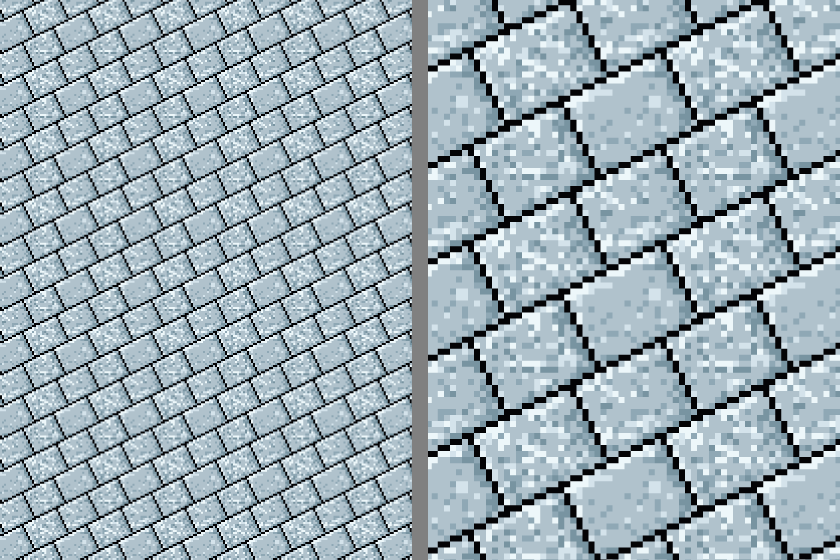
Left, the full canvas; right, a detail of the centre.
A Shadertoy shader for this texture:

```glsl
// Slanted stone paving in chunky cells: one brick course of four lengths climbs
// one cell per two across, and each lower course is the same one shifted along.
// Every stone has a lit top-left rim, a shaded bottom-right rim and sparse specks.

const float TILES_ACROSS = 6.41;   // square repeats over the canvas width
const float TILE = 32.0;           // cells per repeat
const float COURSE = 16.0;         // vertical cells per course
const float COURSE_START = 4.64;   // vertical offset of the courses
const float PERIOD = 64.0;         // length of the four-stone sequence
const float PERIOD_START = 47.53;  // offset of the sequence
const float COURSE_SHIFT = 25.6;   // slide between neighbouring courses
const float CELL_STEP = 0.8;       // course length covered by one cell across
const vec4 STONE_ENDS = vec4(15.4, 32.2, 49.0, 64.0);
const vec4 ROUGHNESS = vec4(0.88, 0.64, 0.90, 0.80);
const float SPECK_LEVEL = 0.5;     // tone beyond which a cell is lit or shaded
const float STRONG_LEVEL = 0.72;   // tone beyond which it is strongly so
const float RIM_LIGHT = 0.72;
const float RIM_SHADE = 0.80;
const float DASH_SHARE = 0.15;     // share of specks that are two cells wide
const float FILTER_WIDTH = 0.85;   // antialiasing footprint
const int SAMPLES = 4;             // antialiasing grid per side

const vec3 JOINT = vec3(0.01, 0.01, 0.02);
const vec3 DEEP = vec3(0.47, 0.58, 0.63);
const vec3 SHADE = vec3(0.56, 0.66, 0.71);
const vec3 STONE = vec3(0.69, 0.76, 0.80);
const vec3 PALE = vec3(0.83, 0.89, 0.92);
const vec3 LIGHT = vec3(0.93, 0.97, 0.98);

float hash(vec2 p) {
    vec3 q = fract(vec3(p.xyx) * 0.1031);
    q += dot(q, q.yzx + 33.33);
    return fract((q.x + q.y) * q.z);
}

// Signed grain, partly drawn out into short horizontal dashes
float grain(vec2 cell) {
    vec2 dash = vec2(floor(cell.x * 0.5), cell.y);
    bool wide = hash(dash + 91.0) < DASH_SHARE;
    return 2.0 * hash(wide ? dash + 53.0 : cell + 7.0) - 1.0;
}

// Plain stone, with two steps of light and two of shade
vec3 stoneColor(float tone) {
    float strength = abs(tone);
    if (strength < SPECK_LEVEL) return STONE;
    if (strength < STRONG_LEVEL) return tone > 0.0 ? PALE : SHADE;
    return tone > 0.0 ? LIGHT : DEEP;
}

vec3 paving(vec2 position) {
    vec2 cell = floor(position);
    vec2 p = cell + 0.5;

    // Course number and position along it
    float height = (p.y - 0.5 * p.x + COURSE_START) / COURSE;
    float course = floor(height);
    float along = (2.0 * p.x + p.y) / 2.5;
    along = mod(along + COURSE_SHIFT * course - PERIOD_START, PERIOD);

    // Find the stone within the sequence
    float start = 0.0, end = STONE_ENDS.x, roughness = ROUGHNESS.x;
    for (int i = 1; i < 4; i++) {
        if (along >= STONE_ENDS[i - 1]) {
            start = STONE_ENDS[i - 1];
            end = STONE_ENDS[i];
            roughness = ROUGHNESS[i];
        }
    }

    // Distances to the four sides, in cells
    float bottom = (height - course) * COURSE - 1.0;
    float top = COURSE - 1.0 - bottom;
    float left = (along - start) / CELL_STEP - 1.0;
    float right = (end - along) / CELL_STEP;
    if (min(bottom, left) < 0.0) return JOINT;

    // Repeating grain plus bevelled rims
    float tone = roughness * grain(mod(cell, TILE));
    float lit = 1.0 - smoothstep(0.9, 2.2, min(top, left + 1.0));
    float shaded = 1.0 - smoothstep(0.9, 3.4, min(bottom + 1.0, right));
    return stoneColor(tone + RIM_LIGHT * lit - RIM_SHADE * shaded);
}

void mainImage(out vec4 fragColor, in vec2 fragCoord) {
    float scale = TILES_ACROSS * TILE / iResolution.x;
    vec3 color = vec3(0.0);

    // Average a grid of samples to smooth the cell edges
    for (int j = 0; j < SAMPLES; j++) {
        for (int i = 0; i < SAMPLES; i++) {
            vec2 offset = (vec2(i, j) + 0.5) / float(SAMPLES) - 0.5;
            color += paving((fragCoord + FILTER_WIDTH * offset) * scale);
        }
    }
    fragColor = vec4(color / float(SAMPLES * SAMPLES), 1.0);
}
```
